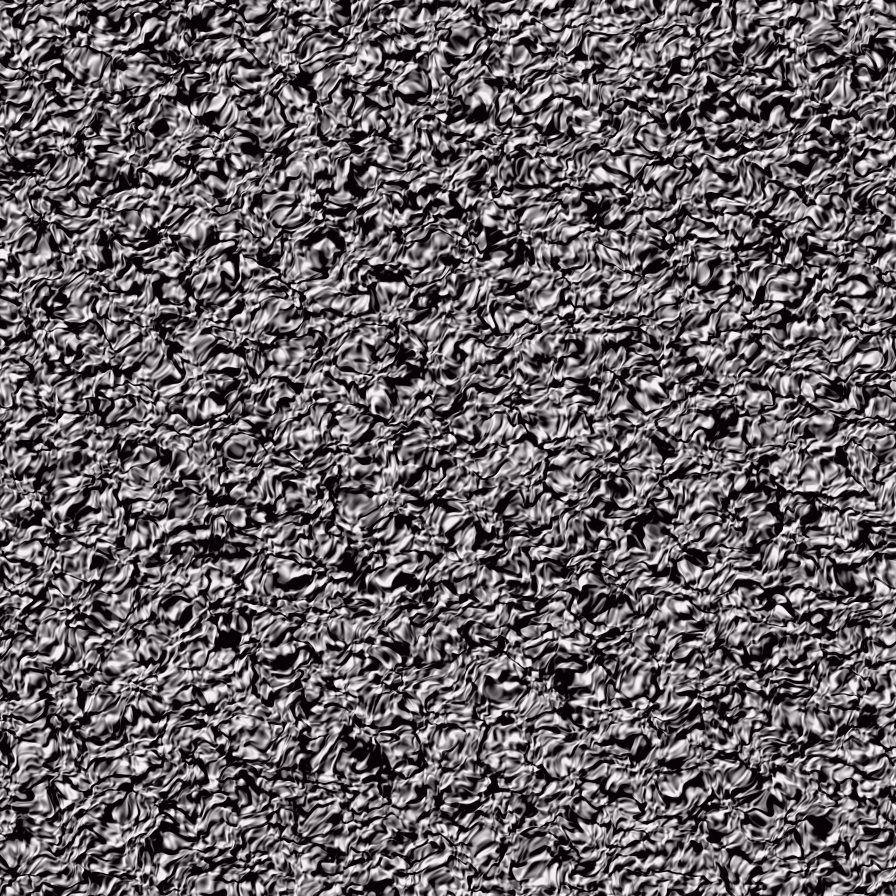
Reproduce this texture procedurally as a Shadertoy shader.

```glsl
const vec2 LIGHT_DIR = vec2(-0.5, 0.87);
const float LIGHT_STEP = 0.0012;
const float RELIEF_GAIN = 3.1;
const float BASE_LIGHT = 0.59;
const float CREASE_DEPTH = 0.9;
const float PATCH_CONTRAST = 0.18;
const vec3 MAUVE_TINT = vec3(0.012, -0.014, 0.005);

// Integer hash turned into a random unit gradient
vec2 randomGradient(ivec2 cell, uint seed) {
    uint h = uint(cell.x) * 1597334677u ^ uint(cell.y) * 3812015801u ^ seed * 2654435769u;
    h = (h ^ (h >> 15)) * 2246822519u;
    h = (h ^ (h >> 13)) * 3266489917u;
    h ^= h >> 16;
    float angle = float(h & 65535u) / 65536.0 * 6.28318;
    return vec2(cos(angle), sin(angle));
}

float gradientNoise(vec2 p, uint seed) {
    ivec2 cell = ivec2(floor(p));
    vec2 f = fract(p);
    vec2 w = f * f * f * (f * (f * 6.0 - 15.0) + 10.0);
    float corner[4];
    for (int i = 0; i < 4; i++) {
        ivec2 o = ivec2(i & 1, i >> 1);
        corner[i] = dot(randomGradient(cell + o, seed), f - vec2(o));
    }
    return mix(mix(corner[0], corner[1], w.x), mix(corner[2], corner[3], w.x), w.y);
}

vec2 rotate(vec2 p, float angle) {
    float c = cos(angle), s = sin(angle);
    return vec2(c * p.x + s * p.y, c * p.y - s * p.x);
}

vec2 warp(vec2 p, float frequency, float amount, uint seed) {
    vec2 q = p * frequency;
    return p + amount * vec2(gradientNoise(q, seed), gradientNoise(q, seed + 1u));
}

// Small lumps carrying finer upright grain
float grainHeight(vec2 p) {
    float lumps = gradientNoise(rotate(p, 0.3) * vec2(60.0, 76.0), 11u);
    float grain = gradientNoise(rotate(p, 0.2) * vec2(150.0, 100.0), 12u);
    float grit = gradientNoise(rotate(p, -0.5) * vec2(215.0, 170.0), 13u);
    return 0.6 * lumps + 0.5 * grain + 0.25 * grit;
}

// Slope towards the light
float relief(vec2 p, vec2 direction, float stepSize) {
    vec2 e = direction * stepSize;
    return grainHeight(p - e) - grainHeight(p + e);
}

// Thin, mostly level cracks along the zero line of stretched noise
float creases(vec2 p) {
    float folds = gradientNoise(rotate(p, 0.15) * vec2(25.0, 46.0), 21u)
                + 0.35 * gradientNoise(rotate(p, -0.4) * vec2(55.0, 84.0), 22u);
    float strength = smoothstep(-0.35, 0.0, gradientNoise(p * 34.0, 23u));
    return strength * (1.0 - smoothstep(0.05, 0.13, abs(folds)));
}

// Crushed shadows and a soft highlight shoulder
float toneCurve(float light) {
    float x = clamp(light, 0.0, 1.6);
    return clamp(x - 0.17 * x * x, 0.02, 0.95);
}

float leatherTone(vec2 p) {
    vec2 q = warp(warp(p, 25.0, 0.015, 1u), 95.0, 0.005, 3u);
    float light = BASE_LIGHT
                + RELIEF_GAIN * relief(q, LIGHT_DIR, LIGHT_STEP)
                + PATCH_CONTRAST * gradientNoise(p * 22.0, 31u)
                - CREASE_DEPTH * creases(q);
    return toneCurve(light);
}

void mainImage(out vec4 fragColor, in vec2 fragCoord) {
    float pixel = 1.0 / min(iResolution.x, iResolution.y);
    vec2 uv = fragCoord * pixel;

    // Four samples per pixel smooth the edges
    float tone = 0.0;
    for (int i = 0; i < 4; i++) {
        vec2 offset = (vec2(i & 1, i >> 1) - 0.5) * 0.5 * pixel;
        tone += 0.25 * leatherTone(uv + offset);
    }
    fragColor = vec4(clamp(vec3(tone) + MAUVE_TINT, 0.0, 1.0), 1.0);
}
```
